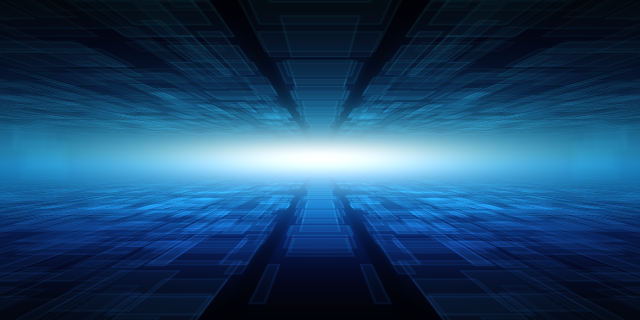
This background is drawn by a Shadertoy shader. Its source:

```glsl
// A glowing horizon between a floor and a ceiling of translucent panels.
// Both planes are projected in perspective and mirrored left to right;
// layers of hashed rectangles add fills and bright rims over a soft glow.

const int LAYERS = 11;
const float HORIZON = 0.004;          // height of the light above the centre
const float AISLE = 0.64;             // half width of the central aisle
const float RIM = 0.028;              // rim thickness on the planes
const float FILL_GAIN = 0.15;
const float RIM_GAIN = 0.31;
const vec3 NIGHT = vec3(0.010, 0.016, 0.065);
const vec3 CEILING_GLOW = vec3(0.05, 0.30, 0.46);
const vec3 FLOOR_GLOW = vec3(0.03, 0.33, 0.54);
const vec3 INDIGO = vec3(0.01, 0.03, 0.19);
const vec3 CYAN_GLOW = vec3(0.12, 0.46, 0.36);
const vec3 CORE_GLOW = vec3(0.82, 0.23, 0.12);
const vec3 CEILING_PANEL = vec3(0.10, 0.46, 0.54);
const vec3 FLOOR_PANEL = vec3(0.13, 0.64, 0.74);
const vec3 NEAR_PANEL = vec3(0.11, 0.42, 0.76);

float hash(vec2 p) {
    return fract(sin(dot(p, vec2(127.1, 311.7))) * 43758.5453);
}

float bell(float x, float width) {
    return exp(-x * x / (width * width));
}

// Filtered coverage of a box, given the distance inside its sides
float coverage(vec2 inside, vec2 blur) {
    vec2 c = clamp(inside / blur + 0.5, 0.0, 1.0);
    return c.x * c.y;
}

// Light of one panel: faint fill and brighter rim
float panel(vec2 q, vec2 center, vec2 halfSize, vec2 blur) {
    vec2 inside = halfSize - abs(q - center);
    float body = coverage(inside, blur);
    float core = coverage(inside - RIM * vec2(0.7, 1.0), blur);
    return FILL_GAIN * body + RIM_GAIN * (body - core);
}

// Scattered panels on one side of the aisle
float scatteredPanels(vec2 q, vec2 blur, float seed) {
    float light = 0.0;
    for (int i = 0; i < LAYERS; i++) {
        float id = float(i) + seed;
        float narrow = float(i % 3 == 0);
        vec2 cell = vec2(mix(0.8 + 1.1 * hash(vec2(id, 1.0)), 0.34, narrow),
                         0.55 + 1.1 * hash(vec2(id, 2.0)));
        vec2 g = vec2(q.x - AISLE, q.y + 3.0 * hash(vec2(id, 3.0))) / cell;
        vec2 k = floor(g) + id * 17.0;
        vec2 halfSize = mix(vec2(0.16), vec2(0.47), vec2(hash(k), hash(k + 5.3)));
        vec2 center = 0.5 + (0.5 - halfSize) * (2.0 * vec2(hash(k + 9.1), hash(k + 2.7)) - 1.0);
        float strength = step(0.52, hash(k + 7.9)) * (0.4 + 0.9 * hash(k + 4.4));
        light += strength * panel(fract(g) * cell, center * cell, halfSize * cell, blur);
    }
    return light * smoothstep(AISLE - 0.02, AISLE + 0.02, q.x);
}

// Rows of wide panels along the aisle, beyond a starting depth
float aislePanels(vec2 q, vec2 blur, float seed, float startDepth) {
    float light = 0.0;
    for (int i = 0; i < 3; i++) {
        float id = float(i) + seed;
        float len = 0.75 + 0.35 * float(i);
        float shift = hash(vec2(id, 6.0));
        float row = q.y / len + shift;
        float k = floor(row);
        float width = 0.28 + 0.24 * hash(vec2(k, id));
        vec2 local = vec2(q.x, fract(row) * len);
        light += 0.9 * step(startDepth, (k - shift) * len)
               * panel(local, vec2(0.0, 0.5 * len), vec2(width, 0.42 * len), blur);
    }
    return light;
}

void mainImage(out vec4 fragColor, in vec2 fragCoord) {
    vec2 p = (fragCoord - 0.5 * iResolution.xy) / iResolution.y;
    p.y -= HORIZON;
    float side = abs(p.x);
    float d = abs(p.y);
    bool isFloor = p.y < 0.0;
    float floorMix = smoothstep(0.03, -0.03, p.y);

    // Background glow, wide at the sides and white in the middle
    float edgeFade = 1.0 - 0.28 * smoothstep(0.25, 1.0, side) * smoothstep(0.0, 0.2, d);
    vec3 color = NIGHT * (1.0 - 0.5 * smoothstep(0.35, 0.5, d));
    color += mix(CEILING_GLOW * bell(d, 0.215), FLOOR_GLOW * bell(d, 0.205), floorMix) * edgeFade;
    color += INDIGO * bell(d - 0.21, 0.14) * mix(0.2, 1.0, floorMix) * bell(side, 1.3);
    color += CYAN_GLOW * bell(d, 0.12) * bell(side, 0.98);
    color += CORE_GLOW * bell(d, 0.078) * bell(side, 0.53);

    // Perspective plane: x across, y in depth, with the pixel footprint
    float h = max(d, 0.02);
    vec2 q = vec2(side, 1.0) / h;
    vec2 blur = 1.2 * vec2(1.0 + 0.5 * q.x, q.y) / (iResolution.y * h);
    float seed = isFloor ? 3.0 : 31.0;
    float visible = smoothstep(0.04, 0.17, d);

    // Dark channels beside the aisle
    float channel = smoothstep(0.44, 0.54, q.x) * smoothstep(0.74, 0.60, q.x);
    color *= 1.0 - 0.35 * channel * smoothstep(0.10, 0.30, d);

    // Panels, lit by the horizon
    float light = scatteredPanels(q, blur, seed);
    light += aislePanels(q, blur, seed, isFloor ? 3.1 : 0.8);
    if (isFloor) {
        light += panel(q, vec2(1.03, 2.1), vec2(0.27, 0.57), blur);
        light += panel(q, vec2(0.435, 2.62), vec2(0.06, 0.42), blur);
    }
    light /= 1.0 + 0.2 * light;
    float reach = 0.25 + 0.75 * bell(d, 0.26);
    vec3 tint = isFloor ? mix(FLOOR_PANEL, NEAR_PANEL, smoothstep(0.15, 0.35, d + 0.1 * side))
                        : CEILING_PANEL;
    color += tint * light * reach * visible * mix(1.0, 0.60, smoothstep(0.3, 1.0, side));

    // Faint upright blocks at the far sides
    for (int i = 0; i < 5; i++) {
        float id = float(i);
        vec2 center = vec2(0.84 + 0.16 * hash(vec2(id, 11.0)), 0.16 * hash(vec2(id, 12.0)) - 0.08);
        vec2 halfSize = vec2(0.03 + 0.05 * hash(vec2(id, 13.0)), 0.025 + 0.04 * hash(vec2(id, 14.0)));
        color += 0.025 * FLOOR_PANEL * coverage(halfSize - abs(vec2(side, p.y) - center), vec2(0.012));
    }

    fragColor = vec4(clamp(color, 0.0, 1.0), 1.0);
}
```
